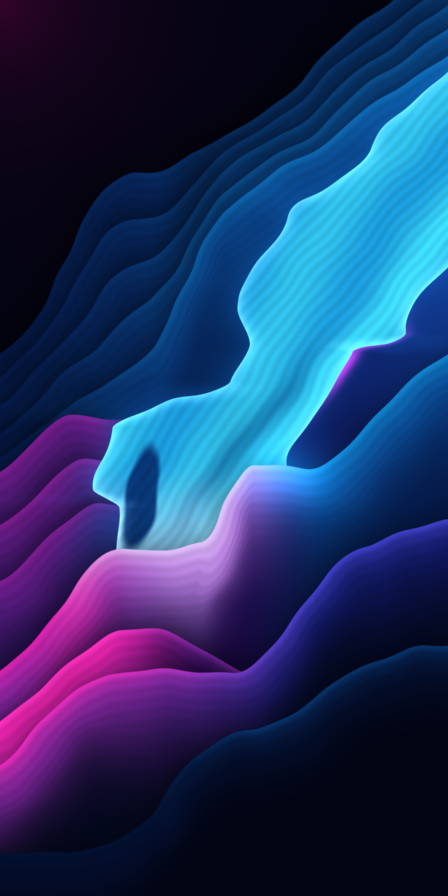
Give the GLSL for this background, as a Shadertoy shader.

```glsl
#define INK vec3(0.008, 0.014, 0.07)
#define NAVY vec3(0.02, 0.10, 0.29)
#define BLUE vec3(0.04, 0.29, 0.58)
#define SKY vec3(0.07, 0.55, 0.83)
#define CYAN vec3(0.24, 0.84, 0.95)
#define PALE vec3(0.88, 0.80, 0.96)
#define VIOLET vec3(0.55, 0.17, 0.70)
#define PINK vec3(0.93, 0.12, 0.68)
#define PLUM vec3(0.10, 0.03, 0.27)
#define RIPPLE 0.005
#define THREADS 0.045
#define BACK_FOLDS 5

float rise(float x, float from, float to, float height) {
    return height * smoothstep(from, to, x);
}

float bell(float x, float width) {
    return exp(-x * x / (width * width));
}

// Layered sines that bend every edge a little
vec2 ripple(vec2 p) {
    vec2 bend = vec2(0.0);
    float size = 1.0;
    for (int i = 0; i < 3; i++) {
        bend += size * sin(p.yx * 17.0 / size + p * 9.0 + float(i) * 2.1);
        size *= 0.55;
    }
    return p + RIPPLE * bend;
}

// Field to distance: exact near the edge, plain depth further inside
float edgeDistance(float field) {
    float slope = length(vec2(dFdx(field), dFdy(field))) * iResolution.x;
    return field / mix(max(slope, 0.5), 1.0, smoothstep(0.0, 0.2, field));
}

float coverage(float d) {
    float pixel = 1.0 / iResolution.x;
    return smoothstep(-pixel, pixel, d);
}

// A fold of cloth: lit rim, glow under it, then its deep colour
vec3 sheet(vec3 under, float field, vec3 rim, vec3 glow, vec3 deep, float depth) {
    float d = edgeDistance(field);
    float inside = max(d, 0.0);
    vec3 cloth = mix(deep, glow, bell(inside, depth));
    cloth = mix(cloth, rim, 0.85 * exp(-inside / (0.17 * depth)));
    cloth *= 1.0 + THREADS * sin(inside * 260.0) * exp(-inside * 6.0);
    under *= 1.0 - 0.3 * exp(min(d, 0.0) / 0.04);
    return mix(under, cloth, coverage(d));
}

float bodyLeft(float y) {
    return 0.26 - rise(y, 0.865, 0.90, 0.055) + rise(y, 0.90, 1.06, 0.05)
        + rise(y, 1.05, 1.15, 0.25) + rise(y, 1.14, 1.24, 0.06)
        - rise(y, 1.23, 1.32, 0.03) + rise(y, 1.34, 1.53, 0.11)
        + rise(y, 1.51, 1.66, 0.17) + rise(y, 1.64, 1.90, 0.21);
}

float bodyRight(float y) {
    return 0.64 + rise(y, 0.97, 1.22, 0.15) + rise(y, 1.21, 1.26, 0.11)
        + rise(y, 1.27, 1.50, 0.17);
}

vec3 backFolds(vec3 color, vec2 p) {
    float high = 1.20 + rise(p.x, -0.02, 0.30, 0.42) + rise(p.x, 0.30, 1.20, 0.55);
    float low = 0.98 + 0.7 * p.x + rise(p.x, 0.33, 0.50, 0.20);
    float light = smoothstep(-0.05, 0.65, p.x);
    for (int i = 0; i < BACK_FOLDS; i++) {
        float t = float(i) / float(BACK_FOLDS - 1);
        float height = mix(high, low, t) + 0.02 * sin(p.x * 11.0 + 5.0 * t) * t * (1.0 - t);
        vec3 glow = mix(NAVY, BLUE, light * (0.3 + 0.4 * t));
        vec3 rim = mix(glow, SKY, light * (0.2 + 0.4 * t * t));
        vec3 deep = mix(mix(INK, NAVY, 0.35 + 0.4 * t), glow, 0.5 * light);
        color = sheet(color, height - p.y, rim, glow, deep, 0.17);
    }
    return color;
}

vec3 brightBody(vec3 color, vec2 p) {
    float left = edgeDistance(p.x - bodyLeft(p.y));
    float right = edgeDistance(bodyRight(p.y) - p.x);
    float d = min(left, right);
    float across = p.x - 0.47 - 0.8 * (p.y - 0.83);
    float wave = 0.5 + 0.5 * sin(across * 24.0 + 2.0 * sin(p.y * 5.0));
    vec3 silk = mix(SKY, CYAN, 0.2 + 0.5 * wave);
    silk = mix(silk, SKY * 0.75, 0.7 * bell(across + 0.07, 0.035) * smoothstep(1.3, 1.1, p.y));
    silk = mix(silk, CYAN * 1.06, 0.8 * bell(across, 0.045));
    silk = mix(silk, vec3(0.65, 0.86, 1.0), smoothstep(0.98, 0.77, p.y) * 0.8);
    // Hollow in the left lobe
    vec2 hollow = p - vec2(0.315 + 0.2 * (p.y - 0.90), 0.89);
    float bite = length(hollow / vec2(0.038, 0.125));
    silk = mix(silk, mix(NAVY, BLUE, 0.55 + 4.0 * abs(hollow.x)), smoothstep(1.12, 0.8, bite));
    silk *= 1.0 + THREADS * sin(across * 230.0 + 6.0 * sin(p.y * 6.0));
    silk += 0.3 * exp(-max(d, 0.0) / 0.012);
    color += SKY * 0.16 * exp(min(d, 0.0) / 0.035);
    return mix(color, silk, coverage(d));
}

void mainImage(out vec4 fragColor, in vec2 fragCoord) {
    vec2 canvas = fragCoord / iResolution.xy * vec2(1.0, 2.0);
    vec2 p = ripple(canvas);
    float x = p.x, y = p.y;

    vec3 color = INK + vec3(0.2, 0.0, 0.10) * exp(-5.0 * length(canvas - vec2(0.0, 2.0)));
    color = backFolds(color, p);

    // Shaded hollow right of the bright body, with a pink lining
    float lining = x - bodyRight(y);
    vec3 shade = mix(NAVY, BLUE, smoothstep(0.72, 1.05, x) * 0.65) + vec3(0.03, 0.0, 0.08);
    color = mix(color, shade, smoothstep(-0.02, 0.0, lining));
    color += PINK * 0.8 * bell(lining, 0.018) * bell(y - 1.18, 0.07);

    // Violet folds at the left
    float leftSide = smoothstep(0.33, 0.20, x);
    for (int i = 0; i < 3; i++) {
        float t = float(i);
        float height = 0.94 - 0.12 * t + rise(x, -0.03, 0.16 + 0.03 * t, 0.13 + 0.02 * t);
        vec3 glow = mix(mix(PLUM, VIOLET, 0.55), BLUE, smoothstep(0.1, 0.3, x) * 0.4 * t);
        vec3 folded = sheet(color, height - y, mix(glow, PINK, 0.3), glow, PLUM + 0.03, 0.13);
        color = mix(color, folded, leftSide);
    }
    color = brightBody(color, p);

    // Pale crest, from pink at the left to blue at the right
    float toBlue = smoothstep(0.50, 0.74, x);
    float crest = 0.48 + rise(x, -0.05, 0.28, 0.29) + rise(x, 0.30, 0.45, 0.02)
        + rise(x, 0.44, 0.57, 0.17) + rise(x, 0.68, 1.05, 0.27);
    vec3 rim = mix(mix(PINK, PALE, smoothstep(0.08, 0.30, x)), SKY, toBlue);
    vec3 glow = mix(mix(VIOLET, PALE * vec3(0.85, 0.65, 0.95), bell(x - 0.45, 0.18)), BLUE, toBlue);
    glow = mix(glow, PINK, 0.65 * bell(x - 0.17, 0.09));
    color = sheet(color, crest - y, rim, glow, mix(PLUM, NAVY, toBlue), 0.18);
    color += SKY * 0.45 * bell(length((p - vec2(0.64, 0.94)) / vec2(1.4, 1.0)), 0.07);

    // Hot pink fold
    float fade = smoothstep(0.20, 0.48, x);
    float fold = 0.37 + rise(x, -0.05, 0.27, 0.22) - rise(x, 0.35, 0.60, 0.10);
    color = sheet(color, fold - y, mix(PINK + 0.1, VIOLET, fade), mix(PINK, PLUM, fade),
        mix(VIOLET, PLUM * 0.6, fade), 0.13);

    // Long lower ridge
    float cool = smoothstep(0.15, 0.75, x);
    float ridge = 0.28 + rise(x, -0.05, 0.25, 0.22) + rise(x, 0.52, 0.82, 0.28)
        + rise(x, 0.78, 1.02, 0.06);
    color = sheet(color, ridge - y, mix(PINK + 0.05, vec3(0.28, 0.28, 0.85), cool),
        mix(VIOLET * 0.85, vec3(0.06, 0.09, 0.38), cool), mix(INK, NAVY, 0.2), 0.17);

    // Dim ridge near the bottom
    float seen = smoothstep(0.30, 0.60, x);
    float lowest = 0.10 + rise(x, 0.20, 0.55, 0.27) + rise(x, 0.53, 0.95, 0.19);
    color = sheet(color, lowest - y, mix(NAVY * 0.6, BLUE * 0.8, seen), mix(INK, NAVY, 0.5), INK, 0.12);

    fragColor = vec4(clamp(color, 0.0, 1.0), 1.0);
}
```
